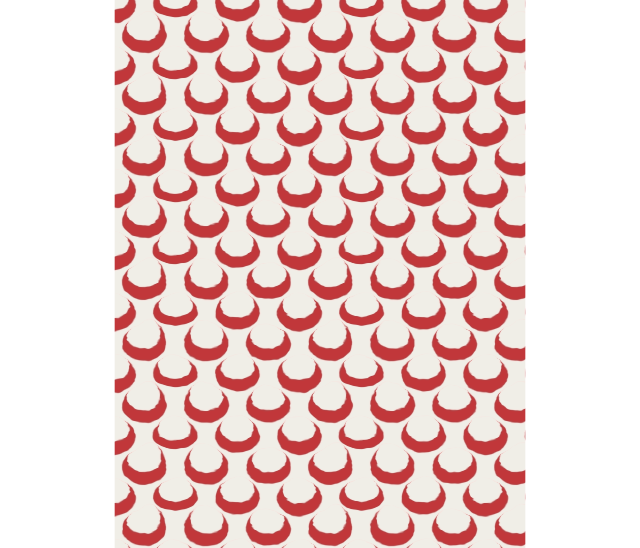
Reproduce this pattern procedurally as a Shadertoy shader.

```glsl
// Hand-painted red crescents, horns up, on a cream panel between white margins.
// Two square lattices, half a pitch apart, each cycle through three shapes;
// a crescent is one ellipse cut from another, its edges roughened by noise.

// Lengths are in canvas heights, measured from the canvas centre.
const float PANEL_HALF_WIDTH = 0.3747;
const vec2 PITCH = vec2(0.1132, 0.1125);
const vec2 FIRST_CENTRE = vec2(-0.3207, 0.4347);
const vec2 OUTER_RADII = vec2(0.0403, 0.0319);
const vec2 INNER_RADII = vec2(0.0304, 0.0228);
const float INNER_LIFT = 0.0137;
const float WOBBLE = 0.0024;
const float FRAY = 0.0042;
const float EDGE_SOFTNESS = 0.0016;
const float RIM_WIDTH = 0.0036;
const float HALO_WIDTH = 0.0035;

const vec3 MARGIN = vec3(1.0);
const vec3 PAPER = vec3(0.943, 0.932, 0.906);
const vec3 HALO = vec3(0.965, 0.89, 0.868);
const vec3 INK = vec3(0.757, 0.217, 0.227);
const vec3 INK_RIM = vec3(0.69, 0.26, 0.27);

// Left horn height, right horn height, bowl depth; three per lattice.
const vec3 SHAPES[6] = vec3[6](
    vec3(1.00, 1.45, 0.97), vec3(1.35, 1.15, 0.99), vec3(1.08, 1.06, 0.96),
    vec3(1.06, 1.08, 0.70), vec3(1.10, 1.15, 0.92), vec3(1.04, 1.09, 1.03));

float hash(vec2 p) {
    uvec2 q = uvec2(ivec2(floor(p)));
    uint h = q.x * 1597334677u ^ q.y * 3812015801u;
    h = (h ^ (h >> 15)) * 2246822519u;
    h = (h ^ (h >> 13)) * 3266489917u;
    return float((h ^ (h >> 16)) >> 8) / 16777216.0;
}

// Value noise in -0.5 .. 0.5
float noise(vec2 p) {
    vec2 i = floor(p), f = fract(p);
    f = f * f * (3.0 - 2.0 * f);
    float low = mix(hash(i), hash(i + vec2(1, 0)), f.x);
    float high = mix(hash(i + vec2(0, 1)), hash(i + vec2(1, 1)), f.x);
    return mix(low, high, f.y) - 0.5;
}

// Approximate signed distance to an ellipse
float ellipse(vec2 p, vec2 radii) {
    float k = length(p / radii);
    return k * (k - 1.0) / max(length(p / (radii * radii)), 0.001);
}

float crescent(vec2 p, vec3 shape, vec2 seed) {
    float jitter = hash(seed + 17.0) - 0.5;
    float side = smoothstep(-0.018, 0.018, p.x);
    float horn = mix(shape.x - 0.12 * jitter, shape.y + 0.12 * jitter, side);
    vec2 q = vec2(p.x, p.y / (p.y > 0.0 ? horn : shape.z));

    // Slow wobble on both edges, streaky fraying inside the bowl
    vec2 shift = seed * 37.0 + 200.0;
    float wobble = WOBBLE * noise(p * 95.0 + shift);
    float fray = FRAY * noise(p * vec2(130.0, 260.0) + shift + 60.0);
    float outer = ellipse(q, OUTER_RADII) + wobble + 0.25 * fray;
    vec2 innerCentre = vec2(0.003 * jitter, INNER_LIFT);
    float inner = ellipse(q - innerCentre, INNER_RADII) + wobble + 0.6 * fray;
    return max(outer, -inner);
}

// Nearest crescent over the two interleaved lattices
float crescents(vec2 p) {
    float d = 1.0;
    for (int layer = 0; layer < 2; layer++) {
        vec2 origin = FIRST_CENTRE + 0.5 * float(layer) * PITCH * vec2(1, -1);
        vec2 cell = round((p - origin) / PITCH);
        vec2 seed = mod(cell, 3.0) + vec2(0, 3 * layer);
        vec3 shape = SHAPES[int(seed.x) + 3 * layer];
        d = min(d, crescent(p - origin - cell * PITCH, shape, seed));
    }
    return d;
}

void mainImage(out vec4 fragColor, in vec2 fragCoord) {
    vec2 p = (fragCoord - 0.5 * iResolution.xy) / iResolution.y;
    float pixel = 1.0 / iResolution.y;
    float d = crescents(p);

    // Ink darkens at its rim; the paper blushes just outside it
    vec3 ink = mix(INK_RIM, INK, smoothstep(0.0, RIM_WIDTH, -d));
    vec3 paper = mix(HALO, PAPER, smoothstep(0.0, HALO_WIDTH, d));
    float soft = max(EDGE_SOFTNESS, 0.7 * pixel);
    vec3 color = mix(ink, paper, smoothstep(-soft, soft, d));

    float outside = abs(p.x) - PANEL_HALF_WIDTH;
    color = mix(color, MARGIN, smoothstep(-0.7 * pixel, 0.7 * pixel, outside));
    fragColor = vec4(color, 1.0);
}
```
